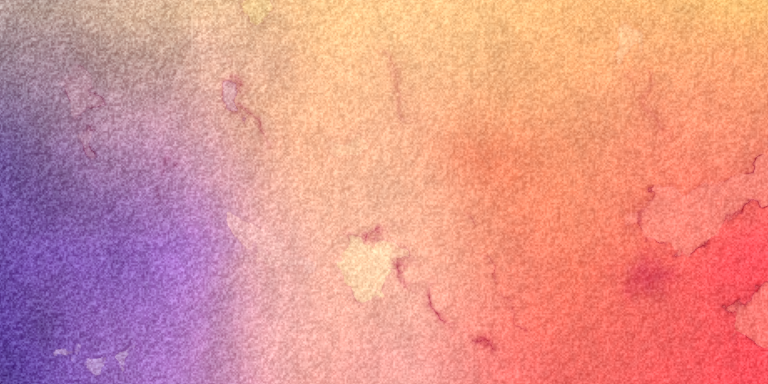
This background is drawn by a Shadertoy shader. Its source:

```glsl
// Grunge watercolour paper: violet to peach to coral washes with stains and grain.

float hash(vec2 p) {
    vec3 q = fract(vec3(p.xyx) * 0.1031);
    q += dot(q, q.yzx + 33.33);
    return fract((q.x + q.y) * q.z);
}

float noise(vec2 p) {
    vec2 i = floor(p), f = fract(p);
    f = f * f * (3.0 - 2.0 * f);
    return mix(mix(hash(i), hash(i + vec2(1, 0)), f.x),
               mix(hash(i + vec2(0, 1)), hash(i + vec2(1, 1)), f.x), f.y);
}

// Fractal noise centred on zero
float fbm(vec2 p) {
    float sum = 0.0, amp = 0.5;
    for (int i = 0; i < 5; i++) {
        sum += amp * (noise(p) - 0.5);
        p = mat2(1.6, 1.2, -1.2, 1.6) * p + 17.3;
        amp *= 0.5;
    }
    return sum;
}

// Five colour stops for x in 0..2, with a wide plateau at the middle one
vec3 wash(float x, vec3 a, vec3 b, vec3 c, vec3 d, vec3 e) {
    float t = clamp(x, 0.0, 2.0) * 2.0;
    vec3 col = mix(a, b, min(t, 1.0));
    col = mix(col, c, smoothstep(0.9, 1.75, t));
    col = mix(col, d, smoothstep(2.05, 3.0, t));
    return mix(col, e, clamp(t - 3.0, 0.0, 1.0));
}

float ellipse(vec2 p, vec2 centre, vec2 radius) {
    return (length((p - centre) / radius) - 1.0) * min(radius.x, radius.y);
}

float segment(vec2 p, vec2 a, vec2 b) {
    vec2 pa = p - a, ba = b - a;
    return length(pa - ba * clamp(dot(pa, ba) / dot(ba, ba), 0.0, 1.0));
}

float glow(vec2 p, vec2 centre, vec2 radius) {
    vec2 q = (p - centre) / radius;
    return exp(-dot(q, q));
}

// Filled patch with a thin pigment rim
vec3 stain(vec3 col, float d, vec3 tint, float fill, float rim) {
    float aa = 1.0 / iResolution.y + 0.001;
    col = mix(col, tint, fill * smoothstep(aa, -aa, d));
    return col * (1.0 - rim * vec3(0.45, 1.0, 0.7) * exp(-abs(d) / 0.005));
}

// Soft dark streak
vec3 streak(vec3 col, float d, float width, float strength) {
    return col * (1.0 - strength * vec3(0.4, 1.0, 0.7) * exp(-d / width));
}

void mainImage(out vec4 fragColor, in vec2 fragCoord) {
    vec2 p = fragCoord / iResolution.xy * vec2(2.0, 1.0);
    vec2 soft = p + 0.20 * vec2(fbm(p * 3.0), fbm(p * 3.0 + 40.0));
    vec2 rough = p + 0.10 * vec2(fbm(p * 19.0 + 9.0), fbm(p * 19.0 + 70.0));
    float broken = smoothstep(0.2, 0.75, noise(p * 28.0 + 5.0)) * 1.5;

    // Base washes, bottom to top
    vec3 low = wash(soft.x, vec3(0.36, 0.25, 0.60), vec3(0.70, 0.48, 0.78),
        vec3(0.96, 0.66, 0.63), vec3(0.97, 0.42, 0.40), vec3(0.99, 0.31, 0.36));
    vec3 mid = wash(soft.x, vec3(0.37, 0.26, 0.60), vec3(0.67, 0.46, 0.77),
        vec3(0.97, 0.73, 0.63), vec3(0.97, 0.49, 0.40), vec3(0.99, 0.35, 0.38));
    vec3 high = wash(soft.x, vec3(0.43, 0.34, 0.59), vec3(0.76, 0.57, 0.67),
        vec3(0.98, 0.73, 0.58), vec3(0.97, 0.65, 0.47), vec3(0.97, 0.54, 0.44));
    vec3 top = wash(soft.x, vec3(0.66, 0.58, 0.58), vec3(0.91, 0.75, 0.60),
        vec3(0.99, 0.79, 0.56), vec3(0.99, 0.75, 0.50), vec3(0.98, 0.76, 0.46));
    float level = clamp(soft.y, 0.0, 1.0) * 3.0;
    vec3 col = mix(low, mid, min(level, 1.0));
    col = mix(col, high, clamp(level - 1.0, 0.0, 1.0));
    col = mix(col, top, clamp(level - 2.0, 0.0, 1.0));

    // Soft pools of pigment
    col = mix(col, vec3(0.92, 0.46, 0.34), 0.55 * glow(soft, vec2(1.32, 0.59), vec2(0.15, 0.12)));
    col = mix(col, vec3(0.95, 0.71, 0.69), 0.60 * glow(soft, vec2(0.76, 0.24), vec2(0.10, 0.25)));
    col = mix(col, vec3(0.80, 0.20, 0.32), 0.65 * glow(rough, vec2(1.69, 0.28), vec2(0.06, 0.05)));
    col = mix(col, vec3(0.98, 0.31, 0.36), 0.50 * glow(soft, vec2(1.95, 0.32), vec2(0.17, 0.12)));

    // Pale blooms
    vec3 cream = vec3(1.0, 0.84, 0.68);
    vec3 mauve = vec3(0.82, 0.64, 0.70);
    float bloom = min(ellipse(rough, vec2(0.945, 0.30), vec2(0.072, 0.088)),
                      ellipse(rough, vec2(1.02, 0.34), vec2(0.036, 0.026)));
    col = stain(col, bloom, cream, 0.85, 0.16 * broken);
    col = stain(col, ellipse(rough, vec2(0.90, 0.61), vec2(0.045, 0.035)), cream, 0.35, 0.05);
    col = stain(col, ellipse(rough, vec2(0.67, 0.99), vec2(0.035, 0.05)), vec3(1.0, 0.86, 0.60), 0.6, 0.10);
    col = stain(col, ellipse(rough, vec2(1.635, 0.89), vec2(0.025, 0.05)), cream, 0.35, 0.05);
    col = stain(col, ellipse(rough, vec2(0.61, 0.745), vec2(0.022, 0.03)), mauve, 0.6, 0.25);
    col = stain(col, ellipse(rough, vec2(0.205, 0.76), vec2(0.035, 0.06)), mauve, 0.35, 0.22 * broken);
    col = stain(col, ellipse(rough, vec2(0.235, 0.62), vec2(0.022, 0.04)), mauve, 0.30, 0.25 * broken);
    col = stain(col, segment(rough, vec2(0.62, 0.41), vec2(0.79, 0.30)) - 0.018, vec3(0.97, 0.77, 0.74), 0.5, 0.03);

    // Coral patches on the right
    vec3 coral = vec3(0.98, 0.56, 0.50);
    float patchEdge = min(ellipse(rough, vec2(1.78, 0.435), vec2(0.13, 0.075)),
                          segment(rough, vec2(1.84, 0.41), vec2(1.99, 0.54)) - 0.04);
    col = stain(col, patchEdge, coral, 0.7, 0.35 * broken);
    col = stain(col, ellipse(rough, vec2(1.99, 0.18), vec2(0.08, 0.075)), coral, 0.6, 0.28 * broken);

    // Torn tide lines and creases
    float tide = min(segment(rough, vec2(0.97, 0.40), vec2(1.05, 0.31)),
                 min(segment(rough, vec2(1.05, 0.31), vec2(1.13, 0.21)),
                     segment(rough, vec2(1.13, 0.21), vec2(1.27, 0.11))));
    col = streak(col, tide, 0.010, 0.36 * broken);
    col = streak(col, segment(rough, vec2(1.00, 0.85), vec2(1.06, 0.69)), 0.014, 0.15);
    col = streak(col, segment(rough, vec2(1.67, 0.79), vec2(1.73, 0.64)), 0.014, 0.15);
    col = streak(col, segment(rough, vec2(0.60, 0.83), vec2(0.70, 0.64)), 0.010, 0.2 * broken);
    col = streak(col, segment(rough, vec2(0.43, 0.59), vec2(0.41, 0.47)), 0.010, 0.22 * broken);
    col = streak(col, segment(rough, vec2(1.21, 0.42), vec2(1.37, 0.14)), 0.006, 0.18 * broken);

    // Small lavender chips along the lower left
    for (int i = 0; i < 3; i++) {
        float k = float(i);
        vec2 centre = vec2(0.17 + 0.072 * k, 0.075 - 0.025 * mod(k, 2.0));
        float d = ellipse(rough, centre, vec2(0.022, 0.014 + 0.006 * k));
        col = stain(col, d, vec3(0.76, 0.65, 0.82), 0.65, 0.05);
    }

    // Mottling, raised fibres and paper grain
    float violet = 1.0 - smoothstep(0.3, 1.0, p.x);
    col *= 1.0 + (0.10 + 0.18 * violet) * fbm(p * vec2(9.0, 6.0));
    col *= 1.0 + 0.14 * fbm(p * vec2(55.0, 40.0));
    float relief = noise(p * 110.0) - noise(p * 110.0 + vec2(0.6, -0.6));
    float grain = 0.07 * relief + 0.14 * (noise(p * 230.0) - 0.5);
    col += grain * (1.0 + 0.35 * violet) * vec3(0.8, 1.0, 1.0);
    fragColor = vec4(clamp(col, 0.0, 1.0), 1.0);
}
```
